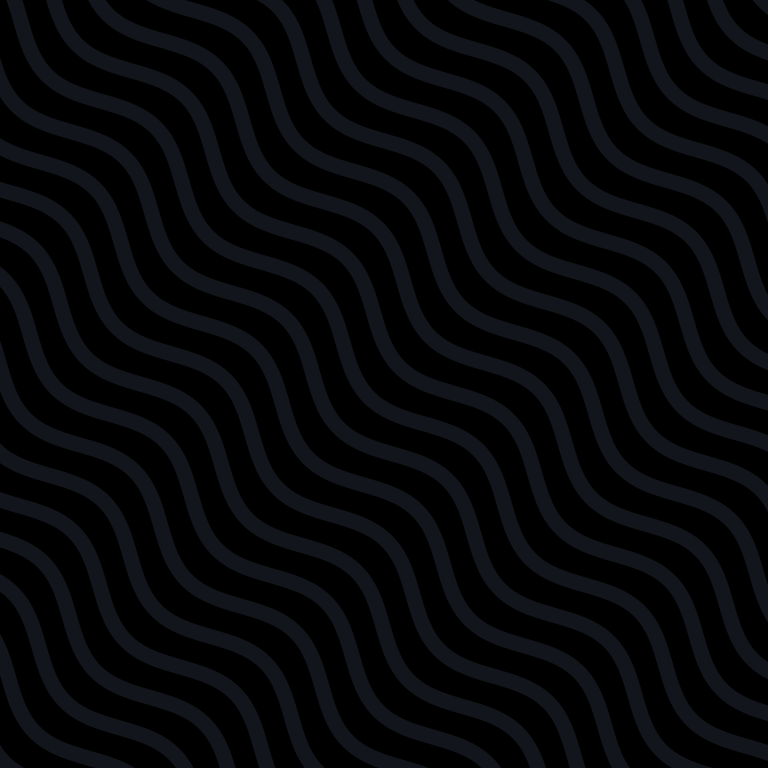
Write a WebGL 2 fragment shader that draws this pattern.

```glsl
#version 300 es
precision highp float;

#define SPACING 0.0560
#define WAVELENGTH 0.2969
#define AMPLITUDE 0.0260
#define PHASE 0.764
#define LINE_WIDTH 0.0196
#define GROUND_COLOR vec3(0.0)
#define LINE_COLOR vec3(0.072, 0.086, 0.108)

uniform vec2 u_resolution;
out vec4 fragColor;

const float TAU = 6.2831853;

// Approximate distance to the nearest of a stack of parallel sine waves
float waveDistance(float along, float across) {
    float k = TAU / WAVELENGTH;
    float angle = along * k + PHASE;
    float height = across + AMPLITUDE * cos(angle);
    float offset = abs(fract(height / SPACING + 0.5) - 0.5) * SPACING;
    float slope = AMPLITUDE * k * sin(angle);
    return offset * inversesqrt(1.0 + slope * slope);
}

void main() {
    float side = min(u_resolution.x, u_resolution.y);
    vec2 p = gl_FragCoord.xy / side;
    p.y = u_resolution.y / side - p.y;

    // Diagonal axes: waves run from upper left to lower right
    float along = (p.x + p.y) * inversesqrt(2.0);
    float across = (p.y - p.x) * inversesqrt(2.0);

    // Stroke with an edge about one pixel wide
    float softness = 0.7 / side;
    float edge = waveDistance(along, across) - 0.5 * LINE_WIDTH;
    float stroke = 1.0 - smoothstep(-softness, softness, edge);

    fragColor = vec4(mix(GROUND_COLOR, LINE_COLOR, stroke), 1.0);
}
```
